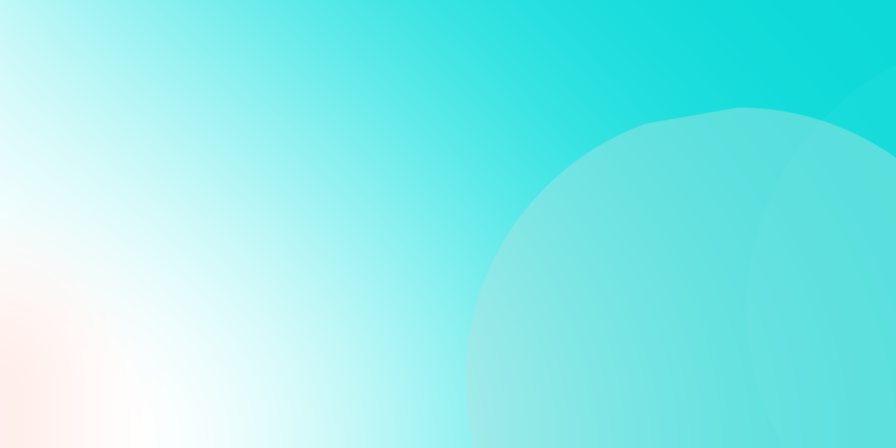
Write a Shadertoy shader that draws this background.

```glsl
// Turquoise gradient with a white glow at lower left and a pale translucent disc at right.
#define TEAL vec3(0.045, 0.848, 0.845)
#define BLUSH vec3(1.0, 0.935, 0.92)
#define DISC_TINT vec3(0.69, 0.89, 0.88)
#define DISC_ALPHA 0.43
#define DISC_CENTER vec2(1.648, 0.151)
#define DISC_RADIUS 0.609
#define CHORD_NORMAL vec2(-0.173, 0.985)
#define CHORD_DISTANCE 0.600
#define HALO_CENTER vec2(2.279, 0.310)
#define HALO_RADIUS 0.612
#define HALO_ALPHA 0.03

// Antialiased coverage of a signed distance, given the pixel size
float coverage(float dist, float pixel) {
    return 1.0 - smoothstep(-pixel, pixel, dist);
}

// White light fading to the right faster than upward
float glow(vec2 p) {
    float falloff = 0.32 * p.y * p.y + 0.55 * pow(p.x, 2.5) + 0.9 * p.x * p.y * p.y;
    return min(1.0, 1.03 * exp(-falloff));
}

vec3 background(vec2 p) {
    float light = glow(p);
    // Green and blue brighten sooner than red, keeping the midtones saturated
    vec3 amount = vec3(light, vec2(pow(light, 0.75)));
    vec3 color = mix(TEAL, vec3(1.0), amount);
    // Warm blush along the lower left edge
    float blush = exp(-p.x * p.x / 0.04) * (1.0 - smoothstep(0.12, 0.58, p.y));
    return mix(color, BLUSH, blush);
}

// Disc with a shallow straight cut near its top
float cutDisc(vec2 p) {
    vec2 q = p - DISC_CENTER;
    return max(length(q) - DISC_RADIUS, dot(q, CHORD_NORMAL) - CHORD_DISTANCE);
}

void mainImage(out vec4 fragColor, in vec2 fragCoord) {
    vec2 p = fragCoord / iResolution.y;
    float pixel = 1.0 / iResolution.y;
    vec3 color = background(p);

    // Faint halo behind the main disc
    float halo = coverage(length(p - HALO_CENTER) - HALO_RADIUS, pixel);
    color = mix(color, vec3(1.0), HALO_ALPHA * halo);

    // Main translucent disc
    color = mix(color, DISC_TINT, DISC_ALPHA * coverage(cutDisc(p), pixel));
    fragColor = vec4(color, 1.0);
}
```
